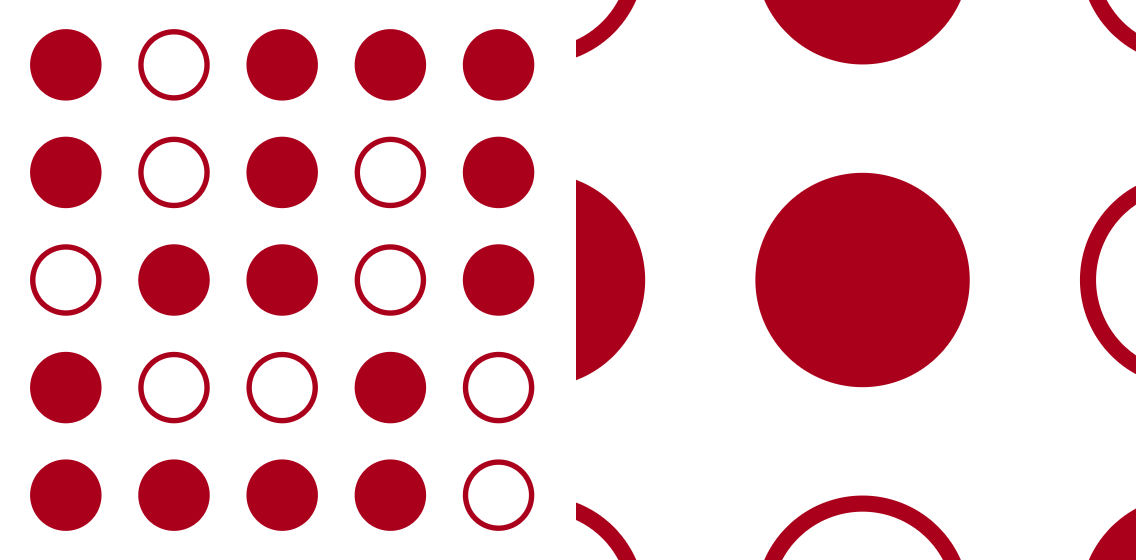
Left, the full canvas; right, a detail of the centre.
A Shadertoy shader for this pattern:

```glsl
// One bit mask per row from the bottom up; bit 0 is the left column
const int HOLLOW_COLUMNS[5] = int[5](16, 22, 9, 10, 2);

float coverage(float dist) {
    return clamp(0.5 - dist * iResolution.y, 0.0, 1.0);
}

bool isHollow(ivec2 cell) {
    return ((HOLLOW_COLUMNS[cell.y] >> cell.x) & 1) == 1;
}

void mainImage(out vec4 fragColor, in vec2 fragCoord) {
    vec2 uv = fragCoord / iResolution.y;

    // Five by five grid, slightly right of centre
    vec2 pitch = vec2(0.1932, 0.1921);
    vec2 fromCentre = uv - vec2(0.5039, 0.5);
    vec2 cell = clamp(floor(fromCentre / pitch + 0.5), -2.0, 2.0);
    float radius = length(fromCentre - cell * pitch);

    // Disc, or a ring with its stroke inside the same outer edge
    float dist = radius - 0.0638;
    if (isHollow(ivec2(cell) + 2)) {
        dist = max(dist, 0.0542 - radius);
    }

    vec3 paper = vec3(1.0);
    vec3 crimson = vec3(0.667, 0.0, 0.106);
    fragColor = vec4(mix(paper, crimson, coverage(dist)), 1.0);
}
```
